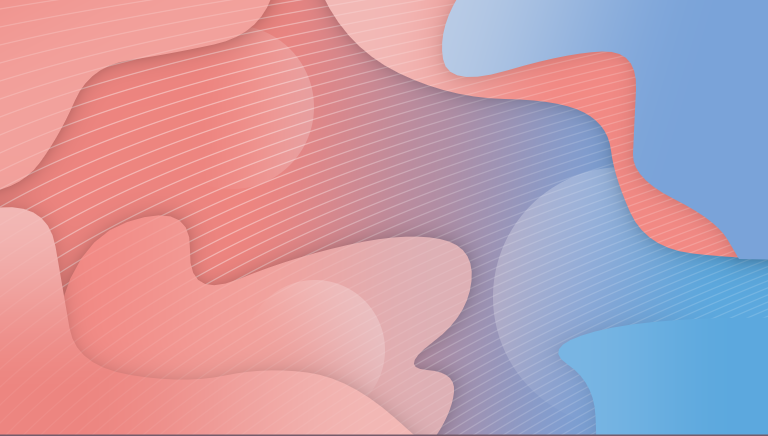
This background is drawn by a Shadertoy shader. Its source:

```glsl
// Layered coral and blue paper waves with fine curved stripes and soft discs.

// Layout units: x runs right, y runs down from the top edge.
const vec2 SIZE = vec2(768, 436);
const int HANDLES = 12;       // spline handles per outline
const int STEPS = 7;          // chords per spline span
const float STRIPE_GAP = 18.0;
const float STRIPE_WIDTH = 1.5;
const float SHADOW_WIDTH = 9.0;

const vec3 CORAL = vec3(0.93, 0.52, 0.50);
const vec3 ROSE = vec3(0.95, 0.63, 0.61);
const vec3 BLUSH = vec3(0.95, 0.72, 0.71);
const vec3 DUSTY_PINK = vec3(0.87, 0.69, 0.71);
const vec3 MAUVE = vec3(0.67, 0.56, 0.66);
const vec3 PERIWINKLE = vec3(0.50, 0.62, 0.82);
const vec3 SKY = vec3(0.36, 0.66, 0.87);
const vec3 PALE_SKY = vec3(0.47, 0.71, 0.89);
const vec3 ICE = vec3(0.73, 0.80, 0.90);
const vec3 STEEL_BLUE = vec3(0.48, 0.64, 0.85);
const vec3 BASE_LINE = vec3(0.46, 0.36, 0.42);

// Closed outlines; handles beyond the canvas close each sheet.
const vec2 CORNER_SHEET[HANDLES] = vec2[HANDLES](
    vec2(285, -40), vec2(258, 35), vec2(170, 54), vec2(90, 66), vec2(60, 135), vec2(20, 190),
    vec2(-60, 196), vec2(-150, 190), vec2(-150, 190), vec2(-150, -120), vec2(-150, -120), vec2(-150, -120));
const vec2 RIBBON[HANDLES] = vec2[HANDLES](
    vec2(297, -60), vec2(347, 48), vec2(450, 98), vec2(560, 100), vec2(608, 125), vec2(614, 176),
    vec2(646, 248), vec2(739, 259), vec2(900, 262), vec2(900, 262), vec2(900, -120), vec2(900, -120));
const vec2 BLUE_SHEET[HANDLES] = vec2[HANDLES](
    vec2(478, -36), vec2(438, 30), vec2(448, 88), vec2(566, 53), vec2(638, 50), vec2(634, 130),
    vec2(632, 178), vec2(716, 220), vec2(739, 259), vec2(739, 259), vec2(900, 262), vec2(900, -120));
const vec2 SKY_SHEET[HANDLES] = vec2[HANDLES](
    vec2(900, 318), vec2(650, 317), vec2(540, 346), vec2(594, 382), vec2(597, 450), vec2(597, 560),
    vec2(597, 560), vec2(597, 560), vec2(900, 560), vec2(900, 560), vec2(900, 560), vec2(900, 560));
const vec2 PINK_SHEET[HANDLES] = vec2[HANDLES](
    vec2(40, 480), vec2(62, 244), vec2(192, 200), vec2(188, 300), vec2(290, 258), vec2(405, 232),
    vec2(475, 246), vec2(468, 316), vec2(398, 368), vec2(456, 372), vec2(452, 412), vec2(420, 460));
const vec2 FRONT_SHEET[HANDLES] = vec2[HANDLES](
    vec2(-50, 212), vec2(48, 203), vec2(63, 290), vec2(76, 366), vec2(185, 384), vec2(265, 367),
    vec2(350, 378), vec2(440, 458), vec2(500, 515), vec2(-150, 600), vec2(-150, 600), vec2(-150, 212));

// Signed distance to a closed quadratic spline, negative inside.
float outline(vec2 p, vec2 h[HANDLES]) {
    float nearest = 1e9, side = 1.0;
    vec2 a = 0.5 * (h[HANDLES - 1] + h[0]);
    for (int i = 0; i < HANDLES; i++) {
        vec2 start = 0.5 * (h[(i + HANDLES - 1) % HANDLES] + h[i]);
        vec2 end = 0.5 * (h[i] + h[(i + 1) % HANDLES]);
        for (int k = 1; k <= STEPS; k++) {
            float t = float(k) / float(STEPS);
            vec2 b = mix(mix(start, h[i], t), mix(h[i], end, t), t);
            vec2 chord = b - a, w = p - a;
            vec2 gap = w - chord * clamp(dot(w, chord) / max(dot(chord, chord), 1e-6), 0.0, 1.0);
            nearest = min(nearest, dot(gap, gap));
            if ((a.y > p.y) != (b.y > p.y) && w.x < chord.x * w.y / chord.y) side = -side;
            a = b;
        }
    }
    return side * sqrt(nearest);
}

float cover(float d, float pixel) {
    return clamp(0.5 - d / pixel, 0.0, 1.0);
}

// Lays a sheet with a soft shadow over what is below it.
vec3 lay(vec3 below, vec3 fill, float d, float shade, float pixel) {
    below *= 1.0 - shade * exp(-max(d, 0.0) / SHADOW_WIDTH);
    return mix(below, fill, cover(d, pixel));
}

// Disc that is brightest towards one side.
float disc(vec2 p, vec2 center, float radius, vec2 bright, float pixel) {
    vec2 q = (p - center) / radius;
    return cover((length(q) - 1.0) * radius, pixel) * smoothstep(-0.5, 1.0, dot(q, bright));
}

// Bowed stripes that grow steeper towards the bottom.
float stripes(vec2 p, float pixel) {
    float phase = p.y + 0.15 * p.x + 0.002 * p.x * p.y + 0.0002 * p.x * p.x;
    vec2 slope = vec2(0.15 + 0.002 * p.y + 0.0004 * p.x, 1.0 + 0.002 * p.x);
    float d = abs(fract(phase / STRIPE_GAP) - 0.5) * STRIPE_GAP / length(slope);
    return 1.0 - smoothstep(0.0, STRIPE_WIDTH * 0.5 + pixel * 0.5, d);
}

void mainImage(out vec4 fragColor, in vec2 fragCoord) {
    vec2 uv = fragCoord / iResolution.xy;
    vec2 p = vec2(uv.x, 1.0 - uv.y) * SIZE;
    float pixel = SIZE.y / iResolution.y;
    float line = stripes(p, pixel);
    const vec3 WHITE = vec3(1);

    // Backdrop, its discs and stripes
    float across = p.x + 0.1 * (p.y - 200.0);
    vec3 color = mix(CORAL, MAUVE, smoothstep(230.0, 490.0, across));
    color = mix(color, PERIWINKLE, smoothstep(430.0, 610.0, across));
    color = mix(color, SKY, smoothstep(570.0, 740.0, across));
    color = mix(color, WHITE, 0.20 * disc(p, vec2(232, 107), 82.0, vec2(1, 0), pixel));
    color = mix(color, WHITE, 0.24 * disc(p, vec2(623, 297), 130.0, vec2(-0.8, -0.6), pixel));
    color = mix(color, WHITE, line * mix(0.40, 0.15, smoothstep(200.0, 560.0, p.x)));

    // Upper sheets
    vec3 fill = mix(CORAL, ROSE, smoothstep(-150.0, 130.0, p.x * 0.5 + p.y));
    color = lay(color, mix(fill, WHITE, 0.18 * line), outline(p, CORNER_SHEET), 0.16, pixel);
    fill = mix(BLUSH, CORAL + 0.02, smoothstep(370.0, 570.0, p.x));
    color = lay(color, mix(fill, WHITE, 0.18 * line), outline(p, RIBBON), 0.14, pixel);
    fill = mix(ICE, STEEL_BLUE, smoothstep(420.0, 720.0, p.x + 0.3 * p.y));
    color = lay(color, fill, outline(p, BLUE_SHEET), 0.10, pixel);

    // Lower sheets
    fill = mix(PALE_SKY, SKY, smoothstep(570.0, 740.0, p.x));
    color = lay(color, fill, outline(p, SKY_SHEET), 0.06 * smoothstep(740.0, 600.0, p.x), pixel);
    fill = mix(CORAL + 0.02, ROSE, smoothstep(60.0, 280.0, p.x));
    fill = mix(fill, DUSTY_PINK, smoothstep(230.0, 450.0, p.x));
    fill = mix(fill, WHITE, 0.22 * disc(p, vec2(315, 350), 70.0, vec2(0.7, -0.7), pixel));
    color = lay(color, mix(fill, WHITE, 0.09 * line), outline(p, PINK_SHEET), 0.14, pixel);
    fill = mix(CORAL, BLUSH, max(smoothstep(400.0, 200.0, p.y), smoothstep(60.0, 400.0, p.x)));
    color = lay(color, mix(fill, WHITE, 0.06 * line), outline(p, FRONT_SHEET), 0.10, pixel);

    // Thin rule along the bottom edge
    color = mix(color, BASE_LINE, cover(SIZE.y - 1.5 - p.y, pixel));
    fragColor = vec4(color, 1.0);
}
```
